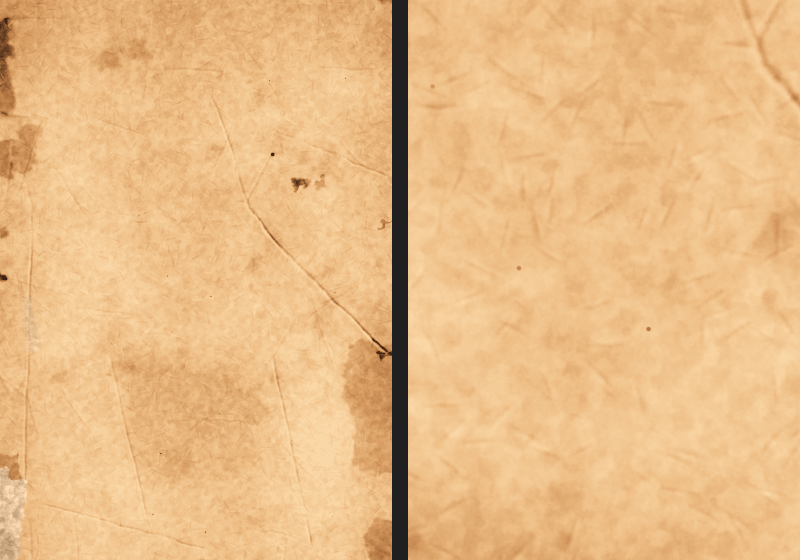
Left: the whole. Right: its middle third, enlarged.
Write a WebGL 1 fragment shader that draws this texture.

```glsl
precision highp float;
// Aged, foxed paper: a warm tan sheet with mottling, fibres, creases and torn, stained edges.
// Blended cellular noise sets a "tone" (0 pale to 4 near black) that a colour ramp turns
// into paper; scattered strokes give fibres and wrinkles, warped boxes give the stains.
uniform vec2 u_resolution;

vec2 hash2(vec2 c) {
  return fract(sin(vec2(dot(c, vec2(127.1, 311.7)), dot(c, vec2(269.5, 183.3)))) * 43758.55);
}

// Smooth cellular noise: random cell values blended by distance, 0..1
float cells(vec2 p) {
  vec2 base = floor(p);
  float sum = 0.0, total = 0.0;
  for (int j = -1; j <= 1; j++) for (int i = -1; i <= 1; i++) {
    vec2 c = base + vec2(i, j);
    vec2 d = c + hash2(c) - p;
    float w = exp(-6.0 * dot(d, d));
    sum += w * hash2(c + 41.3).x;
    total += w;
  }
  return sum / total;
}

// Layered cellular noise centred on zero
float layers(vec2 p) {
  float sum = 0.0, amp = 0.5;
  for (int i = 0; i < 4; i++) {
    sum += amp * (cells(p) - 0.5);
    p = mat2(1.6, 1.2, -1.2, 1.6) * p + 7.3;
    amp *= 0.58;
  }
  return sum;
}

// Fold from a to b: a dark line with a lit ridge beside it
float crease(vec2 p, vec2 a, vec2 b, float width) {
  vec2 dir = normalize(b - a);
  vec2 d = p - a;
  float along = dot(d, dir), len = length(b - a);
  float side = (d.x * dir.y - d.y * dir.x) / width;
  float fade = smoothstep(-0.01, 0.01, along) * smoothstep(len + 0.01, len - 0.01, along);
  return fade * (exp(-side * side) - 0.6 * exp(-(side - 1.8) * (side - 1.8)));
}

// One short, randomly turned stroke in some of the cells
float strokes(vec2 p, float share, float width) {
  vec2 base = floor(p);
  float sum = 0.0;
  for (int j = -1; j <= 1; j++) for (int i = -1; i <= 1; i++) {
    vec2 c = base + vec2(i, j);
    vec2 r = hash2(c + 9.7);
    vec2 d = p - c - hash2(c);
    float angle = 6.283 * r.x;
    vec2 dir = vec2(cos(angle), sin(angle));
    float along = dot(d, dir);
    float side = (dot(d, vec2(dir.y, -dir.x)) + 0.5 * (r.y - 0.3) * along * along) / width;
    float fade = smoothstep(0.75, 0.1, abs(along)) * step(r.y, share);
    sum += fade * (exp(-side * side) - 0.5 * exp(-(side - 1.8) * (side - 1.8)));
  }
  return sum;
}

// Soft-edged box patch
float stain(vec2 p, vec2 centre, vec2 halfSize, float blur) {
  return 1.0 - smoothstep(0.0, blur, length(max(abs(p - centre) - halfSize, 0.0)));
}

float glow(vec2 p, vec2 centre, vec2 size) {
  vec2 d = (p - centre) / size;
  return exp(-dot(d, d));
}

// Sparse pinhead specks
float specks(vec2 p) {
  vec2 c = floor(p);
  vec2 r = hash2(c + 3.1);
  float d = length(fract(p) - 0.2 - 0.6 * hash2(c));
  return step(r.x, 0.17) * smoothstep(0.018, 0.006, d) * (0.4 + 0.6 * r.y);
}

vec3 paperColor(float tone) {
  vec3 c = mix(vec3(0.98, 0.845, 0.655), vec3(0.935, 0.75, 0.53), clamp(tone, 0.0, 1.0));
  c = mix(c, vec3(0.84, 0.61, 0.38), clamp(tone - 1.0, 0.0, 1.0));
  c = mix(c, vec3(0.69, 0.45, 0.25), clamp(tone - 2.0, 0.0, 1.0));
  return mix(c, vec3(0.24, 0.13, 0.07), clamp(tone - 3.0, 0.0, 1.0));
}

void main() {
  vec2 p = gl_FragCoord.xy / u_resolution.y;
  float right = u_resolution.x / u_resolution.y;
  float broad = layers(p * 6.0), mottle = layers(p * 22.0 + 5.0);
  float grain = layers(p * 120.0);
  vec2 q = p + 0.05 * vec2(mottle, layers(p * 25.0 + 31.0)) + 0.02 * broad;
  vec2 bent = p + 0.012 * vec2(broad, mottle);

  // Broad shading: dark top and rims, pale bands, brown centre
  float tone = 0.78 + 1.1 * broad + 0.75 * mottle + 1.25 * grain;
  tone += 0.65 * smoothstep(0.72, 1.02, p.y) + 0.4 * smoothstep(0.1, 0.0, min(p.x, right - p.x));
  tone -= 0.4 * glow(q, vec2(0.14, 0.5), vec2(0.09, 0.35)) + 0.45 * glow(q, vec2(0.56, 0.25), vec2(0.09, 0.2));
  tone += 0.4 * stain(q, vec2(0.34, 0.26), vec2(0.08, 0.08), 0.06);
  tone += (0.35 + 0.5 * p.y) * smoothstep(0.12, 0.32, layers(p * 13.0 + 60.0));

  // Fibres, wrinkles and long folds
  tone += 0.35 * strokes(p * 48.0, 0.5, 0.07) + 0.4 * strokes(bent * 9.0, 0.35, 0.018);
  tone += 0.5 * strokes(vec2(p.x * 22.0, p.y * 9.0), 0.7, 0.05) * smoothstep(0.1, 0.04, p.x);
  float folds = crease(bent, vec2(0.38, 0.83), vec2(0.449, 0.629), 0.002);
  folds += 1.7 * crease(bent, vec2(0.449, 0.629), vec2(0.53, 0.53), 0.0025);
  folds += 1.9 * crease(bent, vec2(0.53, 0.53), vec2(0.7, 0.368), 0.0025);
  folds += crease(bent, vec2(0.49, 0.765), vec2(0.69, 0.69), 0.002) + crease(bent, vec2(0.487, 0.73), vec2(0.445, 0.64), 0.002);
  folds += crease(bent, vec2(0.49, 0.36), vec2(0.555, 0.03), 0.002) + crease(bent, vec2(0.08, 0.1), vec2(0.37, 0.02), 0.002);
  folds += crease(bent, vec2(0.2, 0.36), vec2(0.26, 0.08), 0.002) + crease(bent, vec2(0.06, 0.62), vec2(0.045, 0.1), 0.002);
  tone += folds * (0.65 + 1.5 * mottle);

  // Water stains and worn rims
  tone += 0.95 * stain(q, vec2(0.67, 0.275), vec2(0.04, 0.115), 0.012);
  tone += 1.5 * stain(q, vec2(0.0, 0.89), vec2(0.02, 0.08), 0.014);
  tone += 1.2 * stain(q, vec2(0.05, 0.735), vec2(0.016, 0.03), 0.01) + 1.3 * stain(q, vec2(0.0, 0.715), vec2(0.022, 0.028), 0.01);
  tone += 1.2 * stain(q, vec2(0.69, 0.03), vec2(0.022, 0.028), 0.01) + 1.4 * stain(q, vec2(0.69, 1.0), vec2(0.015, 0.01), 0.012);
  tone += 2.2 * stain(q, vec2(0.0, 0.5), vec2(0.012, 0.005), 0.008) + 1.6 * stain(q, vec2(0.0, 0.59), vec2(0.005, 0.015), 0.01);
  tone += 1.5 * stain(q, vec2(0.69, 0.595), vec2(0.02, 0.001), 0.004) + 1.5 * stain(q, vec2(0.69, 0.37), vec2(0.012, 0.001), 0.005);

  // Ink spots and specks
  tone += 2.5 * stain(q, vec2(0.536, 0.667), vec2(0.006), 0.008) + 1.5 * stain(q, vec2(0.563, 0.67), vec2(0.003, 0.006), 0.006);
  tone += 3.5 * stain(p, vec2(0.487, 0.724), vec2(0.001), 0.004) + 2.5 * specks(p * 9.0);

  // Torn patches baring the pale board, rimmed with brown
  float torn = stain(q, vec2(0.0, 0.07), vec2(0.04, 0.085), 0.006);
  tone += 1.3 * stain(q, vec2(0.015, 0.17), vec2(0.017, 0.014), 0.008);
  torn = max(torn, 0.6 * stain(q, vec2(0.055, 0.43), vec2(0.006, 0.045), 0.01));
  vec3 board = vec3(0.88, 0.75, 0.6) - 0.35 * grain - 0.3 * mottle;
  gl_FragColor = vec4(mix(paperColor(tone), board, torn * 0.9), 1.0);
}
```
